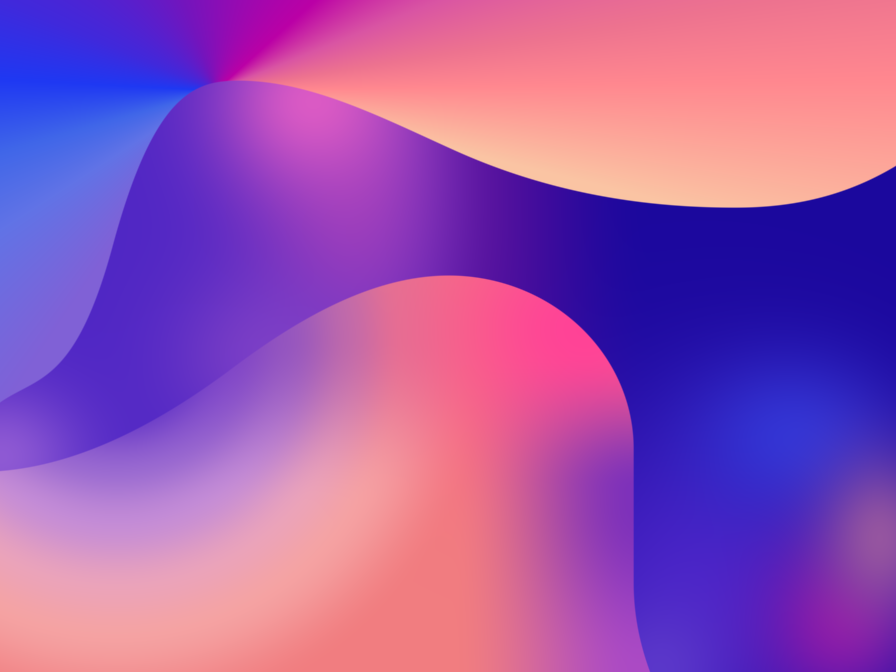
A WebGL 2 fragment shader for this background:

```glsl
#version 300 es
precision highp float;
// Layered fluid gradient: a conic sky, an indigo wave and a coral hump.
// Edges are Hermite curves and an ellipse; colours are angular and radial
// ramps softened with Gaussian glows. Lengths are in canvas heights.

uniform vec2 u_resolution;
out vec4 fragColor;

const vec3 VIOLET = vec3(0.31, 0.15, 0.77);
const vec3 PLUM = vec3(0.28, 0.04, 0.60);
const vec3 NAVY = vec3(0.105, 0.03, 0.615);
const vec3 ORCHID = vec3(0.62, 0.24, 0.73);
const vec3 CORAL = vec3(0.945, 0.49, 0.50);

// Wave crest knots: x, height, slope
const vec3 CREST[6] = vec3[6](
    vec3(0.0, 0.401, 0.7), vec3(0.168, 0.635, 3.7), vec3(0.356, 0.880, 0.0),
    vec3(0.677, 0.776, -0.45), vec3(1.094, 0.691, 0.0), vec3(1.333, 0.753, 0.6));

// Sky stops: colour, degrees counter-clockwise from straight up
const vec4 SKY[11] = vec4[11](
    vec4(0.98, 0.77, 0.64, -104.0), vec4(1.0, 0.53, 0.56, -89.0),
    vec4(0.93, 0.45, 0.56, -81.0), vec4(0.85, 0.33, 0.64, -68.0),
    vec4(0.73, 0.0, 0.65, -48.0), vec4(0.45, 0.08, 0.74, 20.0),
    vec4(0.25, 0.16, 0.86, 67.0), vec4(0.12, 0.22, 0.95, 87.0),
    vec4(0.25, 0.40, 0.91, 106.0), vec4(0.38, 0.45, 0.90, 123.0),
    vec4(0.50, 0.38, 0.84, 146.0));

float hermite(float x, vec3 a, vec3 b) {
    float span = b.x - a.x;
    float t = (x - a.x) / span;
    float s = 1.0 - t;
    return s * s * (1.0 + 2.0 * t) * a.y + t * t * (3.0 - 2.0 * t) * b.y
         + span * t * s * (s * a.z - t * b.z);
}

float waveHeight(float x) {
    int i = 0;
    while (i < 4 && x > CREST[i + 1].x) i++;
    return hermite(x, CREST[i], CREST[i + 1]);
}

float humpHeight(float x) {
    vec3 mid = vec3(0.347, 0.453, 0.75);
    return x < mid.x ? hermite(x, vec3(0.0, 0.299, 0.08), mid)
                     : hermite(x, mid, vec3(0.668, 0.590, 0.0));
}

// Turns a vertical gap to a curve into an approximate distance
float slopeDistance(float gap, float rise, float run) {
    return gap * run / length(vec2(rise, run));
}

float cover(float dist, float px) {
    return smoothstep(-px, px, dist);
}

vec3 glow(vec3 base, vec3 tint, vec2 p, vec2 center, vec2 radius, float amount) {
    vec2 q = (p - center) / radius;
    return mix(base, tint, amount * exp(-dot(q, q)));
}

vec3 skyColor(vec2 p) {
    vec2 d = p - vec2(0.321, 0.865);
    float angle = degrees(atan(-d.x, d.y));
    vec3 c = SKY[0].rgb;
    for (int i = 1; i < 11; i++)
        c = mix(c, SKY[i].rgb, clamp((angle - SKY[i - 1].a) / (SKY[i].a - SKY[i - 1].a), 0.0, 1.0));
    return c;
}

vec3 waveColor(vec2 p) {
    vec3 c = mix(VIOLET, PLUM, smoothstep(0.52, 0.74, p.x));
    c = mix(c, NAVY, smoothstep(0.72, 0.97, p.x));
    // Upper blush and the haze at the left
    c = glow(c, ORCHID, p, vec2(0.53, 0.68), vec2(0.16, 0.24), 0.9);
    c = glow(c, vec3(0.90, 0.37, 0.77), p, vec2(0.465, 0.85), vec2(0.14, 0.13), 0.9);
    c = glow(c, vec3(0.52, 0.27, 0.78), p, vec2(0.40, 0.47), vec2(0.14, 0.12), 0.75);
    c = glow(c, vec3(0.57, 0.36, 0.83), p, vec2(0.0, 0.32), vec2(0.12, 0.10), 0.95);
    // Lights in the lower right
    c = glow(c, vec3(0.29, 0.14, 0.78), p, vec2(1.04, 0.12), vec2(0.26, 0.27), 1.0);
    c = glow(c, vec3(0.20, 0.22, 0.85), p, vec2(1.18, 0.35), vec2(0.15, 0.12), 0.9);
    c = glow(c, vec3(0.38, 0.24, 0.80), p, vec2(0.98, 0.0), vec2(0.10, 0.10), 0.8);
    c = glow(c, vec3(0.58, 0.09, 0.66), p, vec2(1.25, 0.07), vec2(0.11, 0.12), 0.9);
    return glow(c, vec3(0.62, 0.36, 0.62), p, vec2(1.31, 0.20), vec2(0.09, 0.12), 0.9);
}

vec3 humpColor(vec2 p) {
    // Radial ramp from violet to coral, duller near the top
    float r = distance(p, vec2(0.174, 0.479));
    float low = smoothstep(0.50, 0.25, p.y);
    vec3 c = VIOLET;
    c = mix(c, mix(vec3(0.49, 0.26, 0.78), vec3(0.60, 0.42, 0.82), low), smoothstep(0.05, 0.18, r));
    c = mix(c, mix(vec3(0.58, 0.34, 0.75), vec3(0.77, 0.55, 0.84), low), smoothstep(0.16, 0.27, r));
    c = mix(c, mix(vec3(0.74, 0.43, 0.67), vec3(0.92, 0.64, 0.73), low), smoothstep(0.25, 0.36, r));
    c = mix(c, mix(vec3(0.88, 0.47, 0.57), vec3(0.96, 0.64, 0.64), low), smoothstep(0.34, 0.43, r));
    c = mix(c, CORAL, smoothstep(0.41, 0.56, r));
    // Hot pink shoulder and purple right flank
    c = glow(c, vec3(1.0, 0.26, 0.59), p, vec2(0.87, 0.51), vec2(0.22, 0.20), 1.0);
    vec3 flank = mix(vec3(0.67, 0.29, 0.77), vec3(0.49, 0.19, 0.73), smoothstep(0.0, 0.25, p.y));
    return mix(c, flank, smoothstep(0.67, 0.95, p.x) * smoothstep(0.48, 0.27, p.y));
}

void main() {
    float px = 1.0 / u_resolution.y;
    vec2 p = gl_FragCoord.xy * px;

    float crest = waveHeight(p.x);
    float wave = slopeDistance(crest - p.y, waveHeight(p.x + px) - crest, px);

    // The hump continues as an ellipse above a flank that flares at its foot
    vec2 radius = vec2(0.275, 0.258);
    vec2 q = vec2(p.x - 0.668, max(p.y - 0.332, 0.0));
    float foot = max(0.132 - p.y, 0.0);
    float top = humpHeight(p.x);
    float hump = q.x < 0.0 ? slopeDistance(top - p.y, humpHeight(p.x + px) - top, px)
                           : (1.0 - length(q / radius)) * radius.x + 1.4 * foot * foot;

    vec3 color = mix(skyColor(p), waveColor(p), cover(wave, px));
    color = mix(color, humpColor(p), cover(hump, px));
    fragColor = vec4(color, 1.0);
}
```
